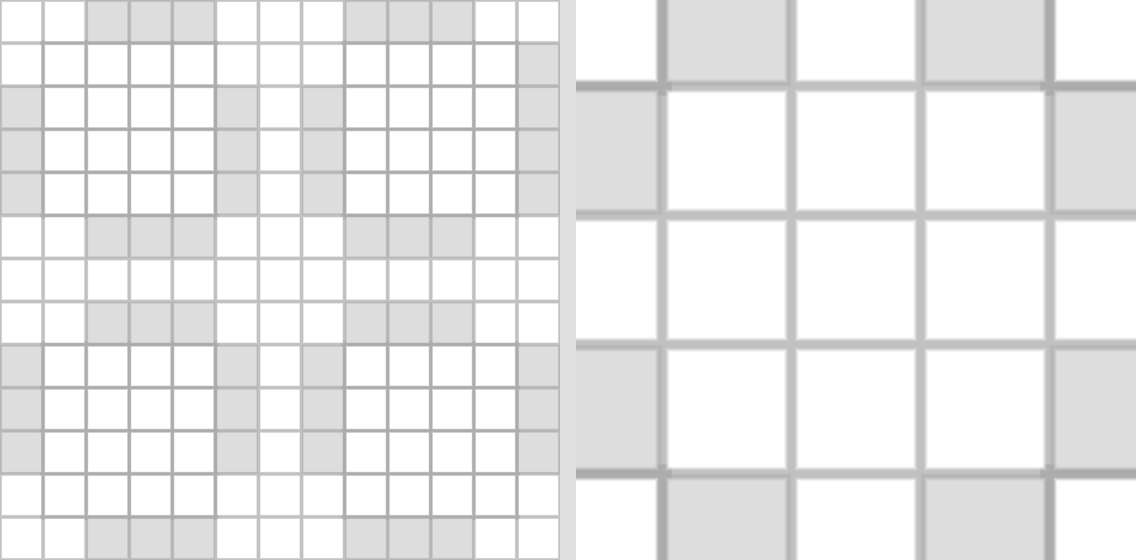
Left: the whole. Right: its middle third, enlarged.
Reproduce this pattern procedurally as a WebGL 1 fragment shader.

```glsl
precision mediump float;
// A 13 by 13 board of square cells with grey bars, mirrored about both axes
// into four open rings, plus one stray grey cell near the upper right corner.
// Cells come from floor(), soft grid lines from the distance to cell edges.

uniform vec2 u_resolution;

const float CELLS = 13.0;
const float LINE_HALF = 0.042;     // half line width, in cells
const float LINE_SOFT = 0.022;     // half width of the line's soft edge
const float LINE_FAINT = 0.72;     // line opacity between the rings
const float LINE_STRONG = 0.95;    // line opacity inside the rings
const vec2 RING_SPAN = vec2(1.5, 5.5);  // ring interior, from the centre
const vec2 STRAY_CELL = vec2(12.0, 11.0);
const vec3 PAPER = vec3(1.0);
const vec3 FILL = vec3(0.867);
const vec3 LINE = vec3(0.66);

// 1 where v lies between lo and hi
float within(float v, float lo, float hi) {
  return step(lo, v) * step(v, hi);
}

// Bars lie one or six cells from a centre axis
float onBar(float d) {
  return max(within(d, 0.5, 1.5), within(d, 5.5, 6.5));
}

// Each bar is three cells long
float onLength(float d) {
  return within(d, 1.5, 4.5);
}

float filledCell(vec2 cell) {
  vec2 d = abs(cell - 0.5 * (CELLS - 1.0));
  float bars = max(onBar(d.x) * onLength(d.y), onBar(d.y) * onLength(d.x));
  vec2 offset = abs(cell - STRAY_CELL);
  float stray = step(max(offset.x, offset.y), 0.5);
  return max(bars, stray);
}

float gridLines(vec2 p, float pixel) {
  vec2 edge = 0.5 - abs(fract(p) - 0.5);
  float soft = max(LINE_SOFT, 0.5 * pixel);
  return 1.0 - smoothstep(LINE_HALF - soft, LINE_HALF + soft, min(edge.x, edge.y));
}

// Soft mask over the four ring interiors, including their border lines
float ringInterior(vec2 p, float pixel) {
  vec2 d = abs(p - 0.5 * CELLS);
  float middle = 0.5 * (RING_SPAN.x + RING_SPAN.y);
  float reach = 0.5 * (RING_SPAN.y - RING_SPAN.x) + LINE_HALF + LINE_SOFT;
  vec2 q = abs(d - middle) - reach;
  return 1.0 - smoothstep(0.0, max(LINE_SOFT, pixel), max(q.x, q.y));
}

void main() {
  float side = min(u_resolution.x, u_resolution.y);
  vec2 p = gl_FragCoord.xy / u_resolution * CELLS;
  float pixel = CELLS / side;

  // Cell fills
  vec3 color = mix(PAPER, FILL, filledCell(floor(p)));

  // Translucent grid, heavier inside the rings
  float opacity = mix(LINE_FAINT, LINE_STRONG, ringInterior(p, pixel));
  color = mix(color, LINE, opacity * gridLines(p, pixel));

  gl_FragColor = vec4(color, 1.0);
}
```
